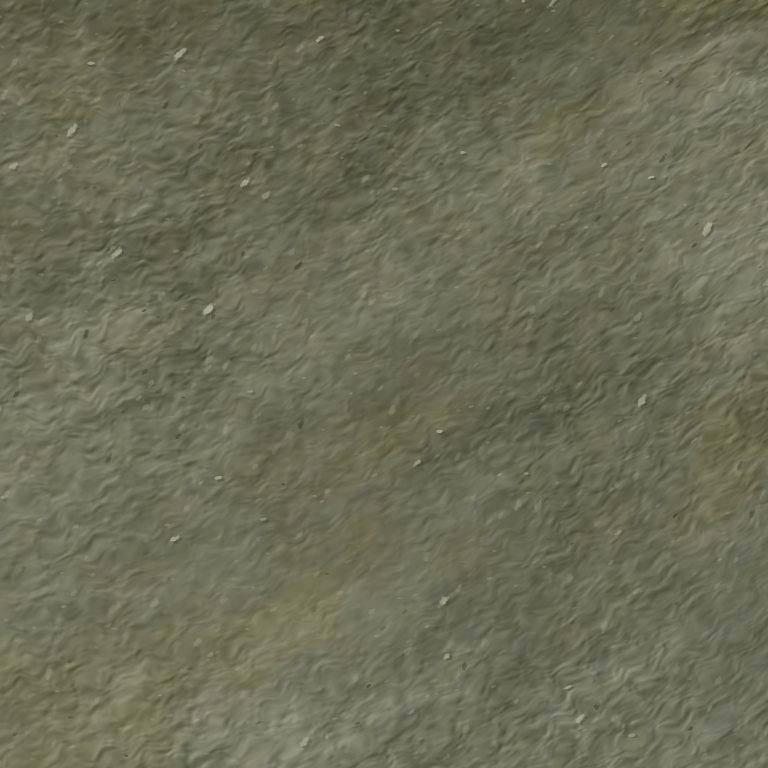
This texture is drawn by a WebGL 1 fragment shader. Its source:

```glsl
precision highp float;
uniform vec2 u_resolution;

const vec3 STONE = vec3(0.428, 0.430, 0.346);
const vec3 OCHRE_SHIFT = vec3(0.030, 0.012, -0.050);
const vec3 CHIP = vec3(0.70, 0.70, 0.60);
const vec3 PIT = vec3(0.22, 0.22, 0.17);
const float GRAIN_ANGLE = 0.52;
const float GRAIN_BEND = 0.20;
const vec2 BAND_SCALE = vec2(2.2, 5.5);
const vec2 STREAK_SCALE = vec2(14.0, 34.0);
const vec2 GRAIN_SCALE = vec2(62.0, 125.0);
const vec2 LIGHT_STEP = vec2(-0.0012, 0.0030);
const float BAND_CONTRAST = 0.085;
const float STREAK_CONTRAST = 0.050;
const float GRAIN_CONTRAST = 0.060;
const float RELIEF = 0.060;
const vec2 FOLD_CENTRE = vec2(0.45, 0.385);
const float FOLD_RADIUS = 0.075;

vec2 hash2(vec2 p) {
  vec3 h = fract(p.xyx * vec3(0.1031, 0.1030, 0.0973));
  h += dot(h, h.yzx + 33.33);
  return fract((h.xx + h.yz) * h.zy);
}

mat2 rotation(float a) {
  float c = cos(a), s = sin(a);
  return mat2(c, -s, s, c);
}

// Smooth value noise from -1 to 1
float noise(vec2 p) {
  vec2 i = floor(p), f = fract(p);
  f = f * f * (3.0 - 2.0 * f);
  float low = mix(hash2(i).x, hash2(i + vec2(1, 0)).x, f.x);
  float high = mix(hash2(i + vec2(0, 1)).x, hash2(i + vec2(1, 1)).x, f.x);
  return mix(low, high, f.y) * 2.0 - 1.0;
}

float fbm(vec2 p) {
  float sum = 0.0, weight = 0.55;
  for (int i = 0; i < 4; i++) {
    sum += weight * noise(p);
    p = rotation(0.35) * p * 2.03 + 17.3;
    weight *= 0.52;
  }
  return sum;
}

// Fine grain, frayed so that it does not form straight fibres
float grain(vec2 q) {
  vec2 fray = vec2(noise(q * 45.0), noise(q * 45.0 + 31.0)) * 0.006;
  vec2 g = (q + fray) * GRAIN_SCALE;
  return 0.65 * noise(g) + 0.35 * noise(rotation(0.4) * g * 1.9 + 9.0);
}

// Scattered ragged chips; returns coverage
float flecks(vec2 q, float cells, float share, float size) {
  vec2 home = floor(q * cells);
  float ragged = 0.35 * noise(q * 230.0) + 0.2 * noise(q * 410.0);
  float cover = 0.0;
  for (int y = -1; y <= 1; y++) {
    for (int x = -1; x <= 1; x++) {
      vec2 cell = home + vec2(x, y);
      vec2 place = hash2(cell + 53.0 + cells);
      vec2 pick = hash2(cell + 211.0 + cells);
      vec2 d = rotation((pick.y - 0.5) * 1.2) * (q - (cell + place) / cells);
      float radius = size * mix(0.45, 1.2, pick.y * pick.y);
      float edge = length(d * vec2(0.6, 1.3)) / radius + ragged;
      float present = step(pick.x, share) * mix(0.45, 1.0, place.x);
      cover = max(cover, present * (1.0 - smoothstep(0.55, 1.25, edge)));
    }
  }
  return cover;
}

// Curved pale crease with a dark hollow beside it
float fold(vec2 p) {
  vec2 d = rotation(0.25) * (p - FOLD_CENTRE);
  float r = length(d * vec2(0.55, 1.25)) + 0.012 * fbm(p * 16.0);
  float upper = smoothstep(-0.03, 0.03, d.y);
  float crest = exp(-pow((r - FOLD_RADIUS) / 0.012, 2.0));
  float hollow = exp(-pow((r - FOLD_RADIUS - 0.035) / 0.025, 2.0));
  float heart = exp(-pow(r / 0.028, 2.0));
  return upper * (0.055 * crest - 0.045 * hollow) + 0.060 * heart;
}

void main() {
  vec2 p = gl_FragCoord.xy / u_resolution - 0.5;
  vec2 q = rotation(GRAIN_ANGLE + GRAIN_BEND * (p.x - p.y)) * p + 4.0;
  vec2 warped = q + 0.025 * vec2(fbm(p * 6.0 + 40.0), fbm(p * 6.0 + 70.0));

  // Broad bands, streaks and lit grain
  float rough = 0.85 + 0.55 * fbm(p * 4.0 + 12.0) + 0.35 * dot(p, p);
  float fine = grain(q);
  float tone = BAND_CONTRAST * fbm(warped * BAND_SCALE + 5.0);
  tone += STREAK_CONTRAST * fbm(warped * STREAK_SCALE) * rough;
  tone += rough * (GRAIN_CONTRAST * fine + RELIEF * (fine - grain(q + LIGHT_STEP)));
  tone += fold(p) - 0.035 * p.y - 0.030 * smoothstep(0.36, 0.5, p.y);

  // Olive and ochre stains
  float stain = smoothstep(0.05, 0.55, fbm(warped * vec2(3.0, 6.0) + 90.0));
  float tint = 0.5 * stain + 0.18 * noise(q * vec2(22.0, 45.0)) + 0.15 * p.y - 0.08;
  vec3 colour = STONE + tone * vec3(1.0, 0.99, 0.96) + OCHRE_SHIFT * tint;

  // Pits, faint chips and rare bright chips with their shadows
  float pits = flecks(q + 7.0, 34.0, 0.06, 0.0035);
  float faint = flecks(q + 3.0, 48.0, 0.20, 0.0042);
  float chips = flecks(q, 25.0, 0.07, 0.0055);
  float shadow = flecks(q + vec2(-0.0015, 0.0040), 25.0, 0.07, 0.0055);
  colour = mix(colour, PIT, 0.55 * pits);
  colour = mix(colour, CHIP, 0.32 * faint);
  colour = mix(colour, PIT, 0.45 * shadow * (1.0 - chips));
  colour = mix(colour, CHIP + 0.05 * fine, 0.85 * chips);

  gl_FragColor = vec4(clamp(colour, 0.0, 1.0), 1.0);
}
```
